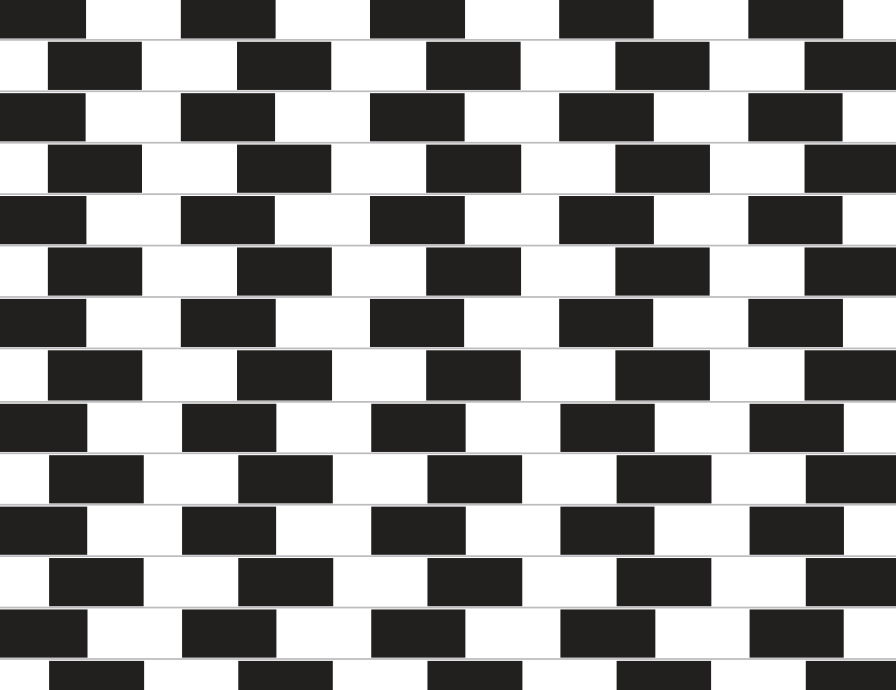
A Shadertoy shader for this pattern:

```glsl
// Lengths are fractions of the canvas width
const float PERIOD = 0.21113;       // one dark plus one light brick
const float BRICK_WIDTH = 0.1055;
const float ROW_HEIGHT = 0.05739;
const float FIRST_LINE = 0.0445;    // distance from the top edge
const float LINE_WIDTH = 0.00195;
const float TOP_GAP = 0.0021;       // line centre to brick below
const float BOTTOM_GAP = 0.0015;    // brick to line centre below
const float EVEN_START = 0.0534;
const float ODD_START = 0.2018;
const float TALL_ROW = 6.0;         // row slightly taller than the rest
const float TALL_EXTRA = 0.0023;
const float LOWER_SHIFT = 0.0014;   // sideways slip below the tall row
const float EDGE_JITTER = 0.0012;

const vec3 PAPER = vec3(1.0);
const vec3 MORTAR = vec3(0.74, 0.74, 0.75);
const vec3 INK = vec3(0.132, 0.126, 0.120);

float hash(vec2 p) {
    return fract(sin(dot(p, vec2(127.1, 311.7))) * 43758.5453);
}

// Share of a pixel centred on x that lies between a and b
float coverage(float x, float a, float b, float pixel) {
    return clamp((min(x + 0.5 * pixel, b) - max(x - 0.5 * pixel, a)) / pixel, 0.0, 1.0);
}

void mainImage(out vec4 fragColor, in vec2 fragCoord) {
    float pixel = 1.0 / iResolution.x;
    float x = fragCoord.x * pixel;
    float depth = (iResolution.y - fragCoord.y) * pixel - FIRST_LINE;

    // Row index, with the tall row pushing down all rows below it
    float pushed = TALL_EXTRA * step((TALL_ROW + 1.0) * ROW_HEIGHT, depth);
    float row = floor((depth - pushed) / ROW_HEIGHT);
    float below = step(TALL_ROW + 0.5, row);
    float height = ROW_HEIGHT + (row == TALL_ROW ? TALL_EXTRA : 0.0);
    float y = depth - row * ROW_HEIGHT - TALL_EXTRA * below;

    // Alternate rows are offset sideways
    float start = mix(EVEN_START, ODD_START, mod(row, 2.0)) + LOWER_SHIFT * below;
    float centre = start + 0.5 * BRICK_WIDTH;
    float column = floor((x - centre) / PERIOD + 0.5);
    float brickX = x - start - column * PERIOD;

    // Dark brick with a slightly uneven right edge
    float right = BRICK_WIDTH + EDGE_JITTER * (hash(vec2(column, row)) - 0.5);
    float brick = coverage(brickX, 0.0, right, pixel)
                * coverage(y, TOP_GAP, height - BOTTOM_GAP, pixel);

    // Mortar line on both borders of the row
    float halfLine = 0.5 * LINE_WIDTH;
    float line = coverage(y, -halfLine, halfLine, pixel)
               + coverage(y, height - halfLine, height + halfLine, pixel);

    // The areas do not overlap, so their coverages add
    vec3 color = PAPER + line * (MORTAR - PAPER) + brick * (INK - PAPER);
    fragColor = vec4(clamp(color, 0.0, 1.0), 1.0);
}
```
